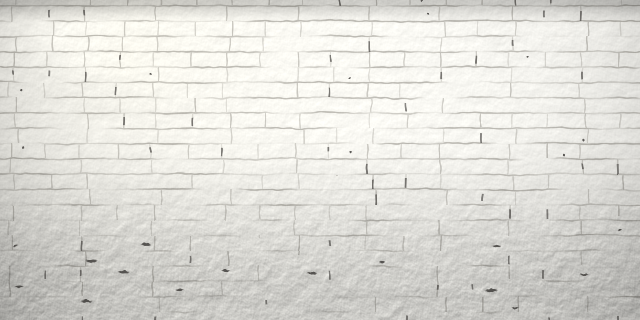
Write a WebGL 2 fragment shader that draws this texture.

```glsl
#version 300 es
precision highp float;

uniform vec2 u_resolution;
out vec4 fragColor;

const float COURSES = 20.9;        // brick rows over the canvas height
const float TOP_OFFSET = 0.38;     // part of a row cut off at the top
const float HEADER_WIDTH = 2.326;  // short brick, in row heights
const vec3 WARM_PAINT = vec3(1.0, 0.993, 0.955);
const vec3 COOL_PAINT = vec3(1.0, 0.997, 0.978);
const vec3 MORTAR = vec3(0.50, 0.485, 0.45);
const vec3 CHIP = vec3(0.22, 0.21, 0.20);

vec2 hash2(vec2 p) {
  vec3 q = fract(vec3(p.xyx) * vec3(0.1031, 0.1030, 0.0973));
  q += dot(q, q.yzx + 33.33);
  return fract((q.xx + q.yz) * q.zy);
}

float cornerSlope(vec2 cell, vec2 f, vec2 corner) {
  return dot(hash2(cell + corner + 50.0) * 2.0 - 1.0, f - corner);
}

float gradientNoise(vec2 p) {
  vec2 i = floor(p), f = p - i;
  vec2 w = f * f * f * (f * (f * 6.0 - 15.0) + 10.0);
  float low = mix(cornerSlope(i, f, vec2(0, 0)), cornerSlope(i, f, vec2(1, 0)), w.x);
  float high = mix(cornerSlope(i, f, vec2(0, 1)), cornerSlope(i, f, vec2(1, 1)), w.x);
  return mix(low, high, w.y);
}

// Lumpy height of the paint coat
float paintRelief(vec2 p) {
  float sum = 0.0, amplitude = 0.5;
  for (int i = 0; i < 4; i++) {
    sum += amplitude * gradientNoise(p);
    p = p * 2.03 + 17.3;
    amplitude *= 0.62;
  }
  return sum;
}

float stroke(float dist, float halfWidth, float pixel) {
  return 1.0 - smoothstep(halfWidth - 0.5 * pixel, halfWidth + 0.5 * pixel, dist);
}

// Lamp at the upper left, falling off to the edges and the floor
float wallLight(vec2 p) {
  float light = 0.995 - 0.20 * smoothstep(0.64, 0.0, p.y);
  light -= 0.14 * exp(-4.0 * p.x) + 0.12 * exp(-3.5 * (2.0 - p.x));
  light -= 0.19 * smoothstep(0.92, 1.0, p.y);
  vec2 lamp = (p - vec2(0.3, 0.87)) / vec2(0.35, 0.10);
  return light + 0.06 * exp(-dot(lamp, lamp));
}

// x: visible mortar, y: dark chips along the upright joints
vec2 brickJoints(vec2 q, float wear, float pixel) {
  float bedId = round(q.y), row = floor(q.y);
  float bedDist = abs(q.y - bedId);
  float bedSeen = smoothstep(-0.38, 0.22, gradientNoise(vec2(q.x * 0.3, bedId * 7.3)) - 0.35 * wear);
  float bed = bedSeen * (stroke(bedDist, 0.05, pixel) + 0.14 * exp(-70.0 * bedDist * bedDist));

  // Odd rows are mostly short bricks, even rows mostly long ones
  float column = q.x / HEADER_WIDTH - 0.25 - 0.28 * hash2(vec2(row, 3.0)).x;
  float id = round(column);
  vec2 chance = hash2(vec2(id, row * 5.0 + 11.0));
  bool shortRow = mod(row, 2.0) > 0.5;
  bool oddJoint = mod(id, 2.0) > 0.5;
  float keep = (oddJoint ? (shortRow ? 0.82 : 0.12) : 0.92) - 0.6 * wear;
  float shift = (chance.y - 0.5) * 0.14;
  float headDist = abs(column - id - shift) * HEADER_WIDTH;
  float head = step(chance.x, keep) * mix(0.45, 1.0, chance.y) * stroke(headDist, 0.045, pixel);

  vec2 chipChance = hash2(vec2(id + 31.0, row * 3.0 + 7.0));
  float chipLength = 0.12 + 0.28 * chipChance.y;
  float along = abs(q.y - row - 0.35 - 0.4 * chipChance.y);
  float chip = step(chipChance.x, 0.13) * stroke(headDist, 0.055, pixel) * stroke(along, chipLength, pixel);
  return vec2(max(bed, head), chip * step(chance.x, 0.9));
}

// Scattered flakes, wider near the floor
float flakes(vec2 q, float wear, float pixel) {
  vec2 grid = q / vec2(2.2, 1.0);
  vec2 cell = floor(grid);
  vec2 place = hash2(cell + 83.0), size = hash2(cell + 137.0);
  vec2 center = (cell + 0.25 + 0.5 * place) * vec2(2.2, 1.0);
  vec2 radius = vec2(0.07 + 0.35 * wear * size.y, 0.04 + 0.07 * size.y);
  vec2 offset = q - center;
  offset.y += 0.12 * gradientNoise(q * 4.0);
  float dist = (length(offset / radius) - 1.0) * radius.y;
  return step(size.x, 0.035 + 0.05 * wear) * stroke(dist, 0.0, pixel);
}

void main() {
  vec2 p = gl_FragCoord.xy / u_resolution.y;
  float pixel = COURSES / u_resolution.y;
  vec2 q = vec2(p.x, 1.0 - p.y) * COURSES - vec2(0.0, TOP_OFFSET);
  float wear = smoothstep(0.55, 0.08, p.y);

  // Uneven brick edges
  vec2 bent = q;
  bent.y += 0.14 * gradientNoise(q * vec2(0.4, 0.3)) + 0.09 * gradientNoise(q * 1.7);
  bent.x += 0.12 * gradientNoise(q * 1.3 + 40.0);

  // Lit paint with surface relief
  float slope = paintRelief(q) - paintRelief(q + vec2(0.05, 0.11));
  float light = min(wallLight(p) + 0.012 * gradientNoise(q * 0.35), 0.99);
  light += slope * mix(0.16, 0.42, wear);
  float warmth = exp(-2.2 * distance(p, vec2(0.4, 0.82)));
  vec3 color = mix(COOL_PAINT, WARM_PAINT, warmth) * light;

  // Mortar and damage
  vec2 joints = brickJoints(bent, wear, pixel);
  color = mix(color, MORTAR * light, 0.42 * joints.x);
  float damage = max(joints.y * 0.6, flakes(q, wear, pixel) * 0.8);
  color = mix(color, CHIP, damage);
  fragColor = vec4(clamp(color, 0.0, 1.0), 1.0);
}
```
